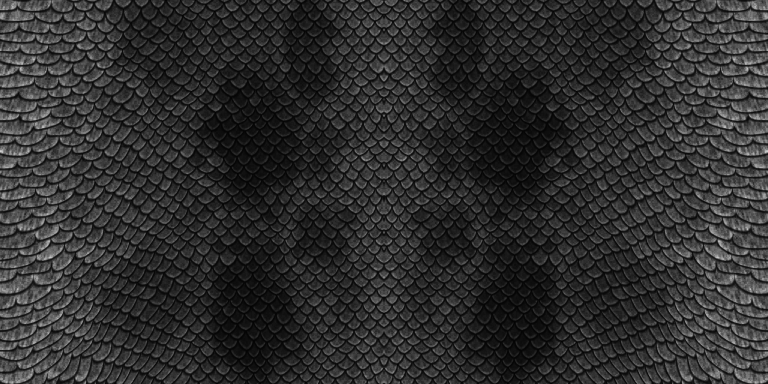
A WebGL 2 fragment shader for this texture:

```glsl
#version 300 es
precision highp float;
uniform vec2 u_resolution;
out vec4 outColor;

float hash(vec2 p) {
    vec3 q = fract(p.xyx * vec3(0.1031, 0.1030, 0.0973));
    q += dot(q, q.yzx + 33.33);
    return fract((q.x + q.y) * q.z);
}

float noise(vec2 p) {
    vec2 i = floor(p), f = fract(p);
    f = f * f * (3.0 - 2.0 * f);
    return mix(mix(hash(i), hash(i + vec2(1, 0)), f.x),
               mix(hash(i + vec2(0, 1)), hash(i + vec2(1, 1)), f.x), f.y);
}

// Soft-edged oval marking
float marking(vec2 p, vec2 center, vec2 radius) {
    return 1.0 - smoothstep(0.5, 1.2, length((p - center) / radius));
}

// Bend the skin into a lattice: fine along the spine, broad at the flanks
vec2 skinLattice(vec2 p) {
    float flank = smoothstep(0.45, 1.0, p.x);
    float rowRate = mix(23.0, 16.8, flank);
    float u = 50.0 * p.x - 7.2 * pow(p.x, 5.0);
    return vec2(u, (p.y - 0.6 + 0.15 * flank) * rowRate);
}

// Overlapping scales, upper ones first: xy = id, z = depth inside rim, w = gap to scale above
vec4 findScale(vec2 q, float flank) {
    float top = ceil((q.y + 0.75) * 2.0);
    float above = 1.0;
    float squareness = mix(2.4, 4.5, flank);
    for (int i = 0; i < 6; i++) {
        float row = top - float(i);
        float odd = mod(row, 2.0);
        float column = 2.0 * floor((q.x - odd) * 0.5 + 0.5) + odd;
        vec2 id = vec2(column, row);
        vec2 d = (q - vec2(column, row * 0.5)) * vec2(0.6, 1.0);
        d.y += 0.12 * (hash(id + 71.0) - 0.5);
        vec2 a = pow(abs(d) + 0.0001, vec2(squareness));
        float size = pow(a.x + a.y, 1.0 / squareness);
        float reach = 0.66 - mix(size, abs(d.x) + abs(d.y), mix(0.3, 0.08, flank));
        if (reach > 0.0) return vec4(id, reach, above);
        above = min(above, -reach);
    }
    return vec4(q, 0.0, above);
}

// Broad light and dark pattern of the hide
float hideTone(vec2 p) {
    float tone = 0.19 + 0.11 * smoothstep(0.6, 0.95, p.x);
    tone += 0.04 * exp(-pow(p.x / 0.1, 2.0));
    tone *= 1.0 - 0.22 * exp(-pow((p.x - 0.36) / 0.15, 2.0));
    float dark = marking(p, vec2(0.34, 0.62), vec2(0.13, 0.21));
    dark = max(dark, marking(p, vec2(0.335, 0.17), vec2(0.13, 0.22)));
    dark = max(dark, 0.8 * marking(p, vec2(0.2, 0.88), vec2(0.08, 0.17)));
    dark = max(dark, 0.7 * marking(p, vec2(0.165, 0.6), vec2(0.06, 0.09)));
    dark = max(dark, 0.7 * marking(p, vec2(0.165, 0.39), vec2(0.08, 0.08)));
    dark = max(dark, 0.4 * marking(p, vec2(0.1, 0.24), vec2(0.06, 0.1)));
    dark = max(dark, 0.45 * marking(p, vec2(0.6, 0.88), vec2(0.13, 0.15)));
    dark = max(dark, 0.4 * marking(p, vec2(0.6, 0.23), vec2(0.14, 0.14)));
    return tone * (1.0 - 0.66 * dark);
}

void main() {
    // Mirror about the spine
    vec2 p = gl_FragCoord.xy / u_resolution * vec2(2.0, 1.0);
    p.x = abs(p.x - 1.0);
    float flank = smoothstep(0.6, 0.95, p.x);

    // Uneven growth of the scales
    vec2 wobble = vec2(noise(p * 14.0), noise(p * 14.0 + 40.0)) - 0.5;
    vec4 scale = findScale(skinLattice(p + wobble * 0.018), flank);
    float variety = hash(scale.xy + 19.0);

    // Relief: thin grooves, cast shadow and lit lower rim
    float groove = smoothstep(0.0, mix(0.11, 0.07, flank), scale.z);
    float shadow = smoothstep(0.0, mix(0.17, 0.11, flank), scale.w);
    float rim = groove * (1.0 - smoothstep(0.08, 0.26, scale.z));
    float relief = mix(0.2, 1.0, groove) * mix(0.2, 1.0, shadow);

    // Fine creases, long and slanting on the flanks
    float crease = noise(vec2(p.x * 190.0 + p.y * 60.0, p.y * 60.0 - p.x * 25.0));
    float grain = hash(floor(p * 256.0)) * 0.5 + noise(p * 170.0) * 0.5;
    float leather = 1.0 + (crease - 0.5) * mix(0.4, 0.8, flank) + (grain - 0.5) * 0.7;

    // Ragged marking outlines that follow whole scales
    vec2 ragged = wobble * 0.07 + (vec2(variety, hash(scale.yx + 5.0)) - 0.5) * 0.05;
    float tone = hideTone(p + ragged);
    float light = tone * relief * leather * mix(0.86, 1.14, variety);
    light *= 1.0 + 0.3 * rim;
    light += 0.07 * rim * shadow * leather * (1.0 - 0.3 * flank) + 0.012;
    outColor = vec4(vec3(clamp(light, 0.0, 1.0)), 1.0);
}
```
